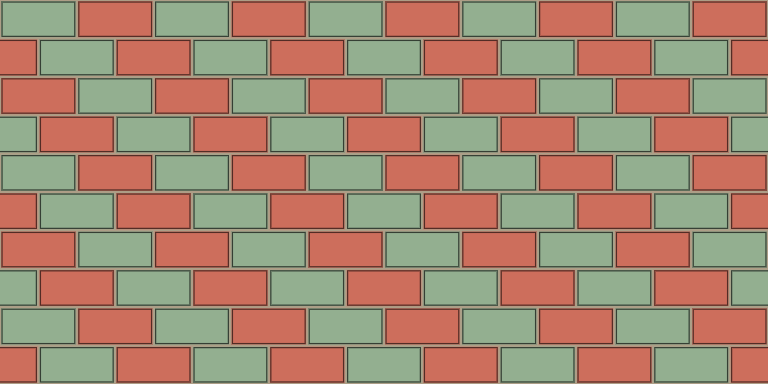
A Shadertoy shader for this pattern:

```glsl
// Running-bond brick wall in alternating sage green and terracotta with thin dark outlines.

// Distance from a point to the nearest side of its cell, positive inside.
float cellInset(vec2 local, vec2 cellSize) {
    vec2 toSide = (0.5 - abs(local - 0.5)) * cellSize;
    return min(toSide.x, toSide.y);
}

void mainImage(out vec4 fragColor, in vec2 fragCoord) {
    vec2 uv = fragCoord / iResolution.xy;
    float pixel = 1.0 / iResolution.y;

    // Ten by ten bricks, rows counted from the top, odd rows shifted by half
    vec2 grid = vec2(uv.x, 1.0 - uv.y) * 10.0;
    float row = floor(grid.y);
    grid.x -= 0.5 * mod(row, 2.0);
    float column = floor(grid.x);

    // Colours alternate along a row and swap every second row
    float isRed = mod(column + floor(row / 2.0), 2.0);
    vec3 brick = mix(vec3(0.575, 0.685, 0.565), vec3(0.805, 0.43, 0.36), isRed);
    vec3 mortar = vec3(0.68, 0.62, 0.53);

    // Lengths are fractions of the canvas height
    vec2 cellSize = vec2(iResolution.x / iResolution.y, 1.0) / 10.0;
    float inset = cellInset(fract(grid), cellSize);

    // Mortar fades softly into the brick
    vec3 color = mix(mortar, brick, smoothstep(0.001, 0.005, inset));

    // Dark outline just inside the joint
    float outline = clamp((0.0016 - abs(inset - 0.0053)) / pixel + 0.5, 0.0, 1.0);
    color = mix(color, brick * mix(0.36, 0.4, isRed), outline);

    fragColor = vec4(color, 1.0);
}
```
